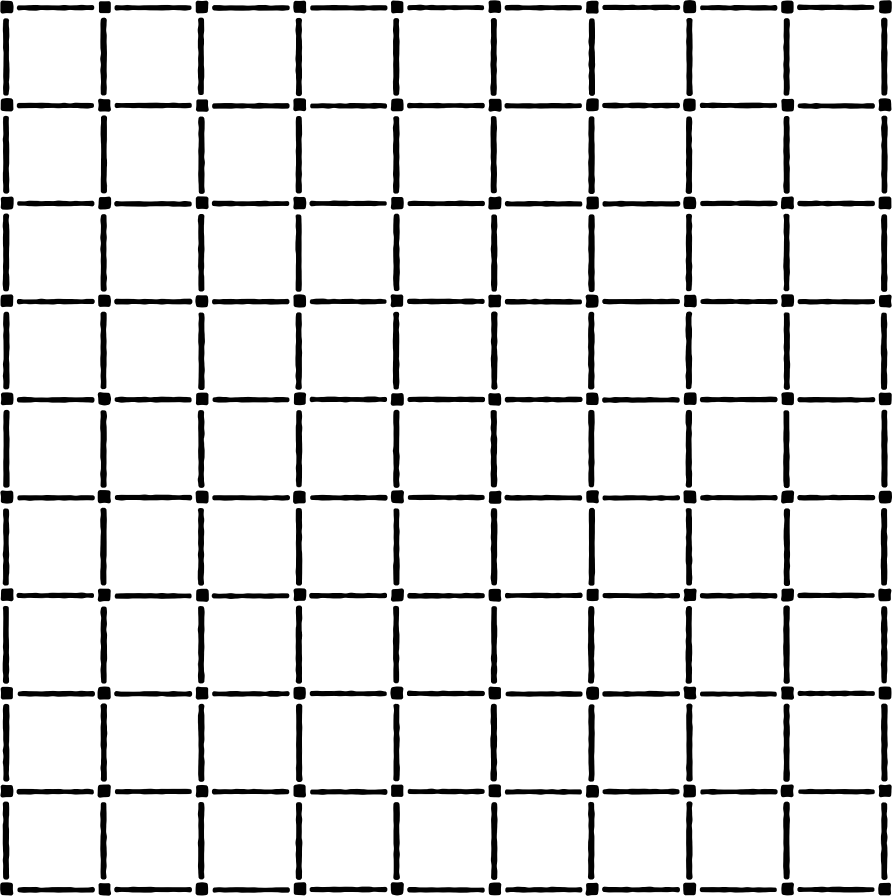
Write a WebGL 1 fragment shader that draws this pattern.

```glsl
precision highp float;
// Square lattice of black rounded nodes joined by detached, slightly worn bars.

uniform vec2 u_resolution;

const float MARGIN = 1.0 / 128.0;  // canvas edge to first node centre
const float PITCH = 7.0 / 64.0;    // node spacing, giving nine cells each way
const vec3 PAPER = vec3(1.0);
const vec3 INK = vec3(0.005);

float hash(vec2 p) {
  return fract(sin(dot(p, vec2(127.1, 311.7))) * 43758.5453);
}

float valueNoise(vec2 p) {
  vec2 i = floor(p);
  vec2 f = fract(p);
  f = f * f * (3.0 - 2.0 * f);
  float low = mix(hash(i), hash(i + vec2(1.0, 0.0)), f.x);
  float high = mix(hash(i + vec2(0.0, 1.0)), hash(i + vec2(1.0)), f.x);
  return mix(low, high, f.y);
}

float roundedBox(vec2 p, vec2 halfSize, float radius) {
  vec2 q = abs(p) - halfSize + radius;
  return length(max(q, 0.0)) + min(max(q.x, q.y), 0.0) - radius;
}

// Small centred offset that differs for each repeat
vec2 jitter(vec2 id, float amount) {
  return amount * (vec2(hash(id), hash(id + 37.0)) - 0.5);
}

// Distance to the copy of a box nearest to p; phase is its place in the cell
float repeatedBox(vec2 p, vec2 phase, vec2 halfSize, float radius, float seed) {
  vec2 id = floor(p - phase + 0.5);
  vec2 local = p - phase - id - jitter(id + seed, 0.006);
  return roundedBox(local, halfSize, radius);
}

float lattice(vec2 p) {
  float nodes = repeatedBox(p, vec2(0.0), vec2(0.064), 0.024, 3.0);
  float across = repeatedBox(p, vec2(0.5, -0.007), vec2(0.396, 0.0262), 0.022, 11.0);
  float upright = repeatedBox(p, vec2(-0.008, 0.492), vec2(0.0305, 0.396), 0.025, 23.0);
  return min(nodes, min(across, upright));
}

void main() {
  // Lattice coordinates: nodes sit on the integers
  vec2 p = (gl_FragCoord.xy / u_resolution - MARGIN) / PITCH;
  float pixel = 1.0 / (PITCH * min(u_resolution.x, u_resolution.y));

  // Worn edges
  float wear = 0.010 * (valueNoise(p * 17.0 + 50.0) - 0.5);
  float d = lattice(p) + wear;

  float coverage = clamp(0.5 - d / pixel, 0.0, 1.0);
  gl_FragColor = vec4(mix(PAPER, INK, coverage), 1.0);
}
```
